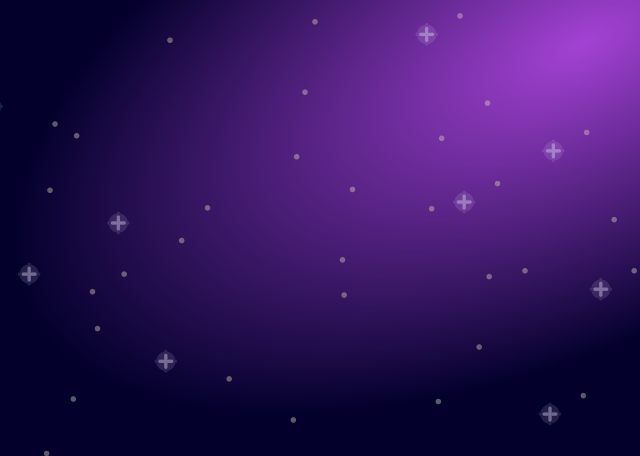
A Shadertoy shader for this background:

```glsl
// Violet night sky: a tilted elliptical glow with scattered dots and sparkling crosses.

// Layout grid spans the canvas, y pointing down
const vec2 GRID = vec2(768.0, 544.0);

// Five-star constellation, and the anchors it repeats from (last two carry crosses)
const vec2 STARS[5] = vec2[5](vec2(0), vec2(45, 200), vec2(152, 139), vec2(209, 304), vec2(148, 453));
const vec2 ANCHORS[10] = vec2[10](
    vec2(204, 48), vec2(378, 26), vec2(552, 19), vec2(66, 148), vec2(366, 110),
    vec2(585, 123), vec2(-60, 23), vec2(-92, 88), vec2(512, 41), vec2(-10, 127));

float fill(float d, float soft) {
    return smoothstep(0.5 * soft, -0.5 * soft, d);
}

// Plus sign made of two rounded bars
float plusDistance(vec2 p, float reach, float halfWidth) {
    p = abs(p);
    if (p.y > p.x) p = p.yx;
    return length(vec2(max(p.x - reach + halfWidth, 0.0), p.y)) - halfWidth;
}

vec3 skyGlow(vec2 p) {
    vec2 q = p - vec2(700.0, 52.0);
    vec2 axis = vec2(-0.908, 0.419);
    float along = dot(q, axis) / 740.0;
    float across = dot(q, axis.yx * vec2(1.0, -1.0)) / 350.0;
    float t = min(length(vec2(along, across)), 1.0);
    return mix(vec3(0.64, 0.26, 0.83), vec3(0.01, 0.0, 0.17), t);
}

vec3 addDot(vec3 color, vec2 q, float soft) {
    return mix(color, vec3(0.86, 0.81, 0.73), 0.42 * fill(length(q) - 3.3, soft));
}

vec3 addCross(vec3 color, vec2 q, float soft) {
    vec3 lilac = vec3(0.86, 0.82, 0.95);
    float halo = min(length(q) - 11.5, plusDistance(q, 13.5, 2.0));
    color = mix(color, lilac, 0.14 * fill(halo, soft));
    return mix(color, lilac, 0.42 * fill(plusDistance(q, 9.0, 2.0), soft));
}

void mainImage(out vec4 fragColor, in vec2 fragCoord) {
    vec2 uv = fragCoord / iResolution.xy;
    vec2 p = vec2(uv.x, 1.0 - uv.y) * GRID;
    float soft = 1.2 * GRID.x / iResolution.x;
    vec3 color = skyGlow(p);

    // Repeat the constellation from each anchor
    for (int a = 0; a < 10; a++) {
        for (int s = 0; s < 5; s++) {
            vec2 q = p - ANCHORS[a] - STARS[s];
            color = a < 8 ? addDot(color, q, soft) : addCross(color, q, soft);
        }
    }
    fragColor = vec4(color, 1.0);
}
```
